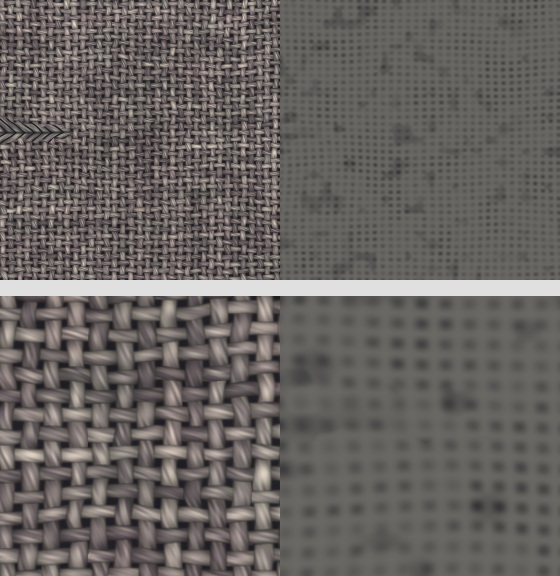
Top: the whole. Bottom: its middle third, enlarged.
A WebGL 2 fragment shader for this texture:

```glsl
#version 300 es
precision highp float;
// Two square panels side by side: a coarse plain weave of worn grey yarn with
// a short mended seam, and a soft blurred relief of the same weave's holes.
// Each crossing picks its upper yarn by parity; noise bends and tints yarns.

uniform vec2 u_resolution;
out vec4 outColor;

#define THREADS vec2(35.0, 41.0)     // yarns across and down one panel
#define YARN_HALF vec2(0.37, 0.35)   // half widths of warp and weft, in cells
#define WOBBLE 0.27                  // sideways wander, in cells
#define SEAM_Y 0.53
#define SEAM_LENGTH 0.27
#define GAP_COLOR vec3(0.11, 0.11, 0.13)
#define YARN_DARK vec3(0.36, 0.335, 0.345)
#define YARN_LIGHT vec3(0.77, 0.745, 0.685)
#define RELIEF_BASE vec3(0.412, 0.408, 0.39)
#define RELIEF_HOLE vec3(0.2, 0.2, 0.21)

const float PI = 3.14159;

float hash(vec2 p) {
    vec3 q = fract(vec3(p.xyx) * 0.1031);
    q += dot(q, q.yzx + 33.33);
    return fract((q.x + q.y) * q.z);
}

float noise(vec2 p) {
    vec2 i = floor(p), f = fract(p);
    f = f * f * (3.0 - 2.0 * f);
    return mix(mix(hash(i), hash(i + vec2(1, 0)), f.x),
               mix(hash(i + vec2(0, 1)), hash(i + vec2(1, 1)), f.x), f.y);
}

// Drift of the whole cloth, returned in weave cells.
vec2 weaveSpace(vec2 p) {
    vec2 drift = vec2(noise(p * 5.0 + 3.0), noise(p * 5.0 + 41.0)) - 0.5;
    return (p + 0.014 * drift) * THREADS;
}

// Seam strength: tapers to the right, with a ragged border.
float seamMask(vec2 p) {
    float ragged = 0.03 * (noise(p * 40.0) - 0.5);
    float halfHeight = 0.04 * (1.0 - 0.5 * p.x / SEAM_LENGTH) + ragged;
    float inside = 1.0 - smoothstep(-0.006, 0.006, abs(p.y - SEAM_Y) - halfHeight);
    return inside * (1.0 - smoothstep(SEAM_LENGTH - 0.05, SEAM_LENGTH, p.x));
}

vec3 yarnColor(float tone) {
    return mix(YARN_DARK, YARN_LIGHT, clamp(tone, 0.0, 1.0));
}

// One yarn of twisted fibres: rgb is its shaded colour, a its coverage.
vec4 yarn(float across, float along, float id, float height, float width, float pixel) {
    across += WOBBLE * (noise(vec2(id * 7.3, along * 0.8)) - 0.5);
    float halfWidth = width + 0.12 * (noise(vec2(id * 3.7 + 90.0, along * 0.9)) - 0.5);
    float r = across / halfWidth;
    float streak = noise(vec2(id * 5.1 + 20.0, along * 0.45));
    float fibre = noise(vec2(across * 7.0 + along * 2.2 + id * 11.0, along * 1.3));
    float tone = 0.3 * hash(vec2(id, 17.0)) + 0.5 * streak + 0.7 * fibre - 0.35;
    float shade = (1.0 - 0.5 * min(r * r, 1.0)) * (0.62 + 0.4 * height);
    float soft = max(0.08, 0.6 * pixel);
    float cover = 1.0 - smoothstep(-soft, soft, abs(across) - halfWidth);
    return vec4(yarnColor(tone) * shade, cover);
}

vec3 weave(vec2 p, vec2 pixel) {
    vec2 g = weaveSpace(p), id = floor(g), f = g - id - 0.5;
    float warpHeight = 0.5 + 0.5 * cos(PI * (g.y - 0.5 + id.x));
    float weftHeight = 0.5 - 0.5 * cos(PI * (g.x - 0.5 + id.y));
    vec4 warp = yarn(f.x, g.y, id.x, warpHeight, YARN_HALF.x, pixel.x);
    vec4 weft = yarn(f.y, g.x, id.y + 100.0, weftHeight, YARN_HALF.y, pixel.y);
    vec3 warpTop = mix(mix(GAP_COLOR, weft.rgb, weft.a), warp.rgb, warp.a);
    vec3 weftTop = mix(mix(GAP_COLOR, warp.rgb, warp.a), weft.rgb, weft.a);
    vec3 color = mix(weftTop, warpTop, smoothstep(-0.25, 0.25, warpHeight - weftHeight));
    // wear runs in bands along the yarns, with a faint plum cast
    float bands = noise(p * vec2(4.0, 16.0) + 60.0) + noise(p * vec2(16.0, 4.0) + 25.0);
    color *= 0.94 + 0.14 * bands;
    return color * mix(vec3(1.0), vec3(1.03, 0.97, 1.0), noise(p * 16.0));
}

// Slanted stitches meeting in a chevron along the seam.
vec3 seam(vec2 p) {
    float side = p.y - SEAM_Y + 0.01 * (noise(p * vec2(12.0, 4.0)) - 0.5);
    float slant = p.x * 30.0 + abs(side) * 36.0 + 0.7 * noise(p * 24.0);
    float ridge = abs(fract(slant) - 0.5) * 2.0;
    float tone = 0.9 * noise(vec2(slant * 4.0, p.y * 60.0)) - 0.05;
    float spine = smoothstep(0.0, 0.008, abs(side));
    float cover = (1.0 - smoothstep(0.6, 1.0, ridge)) * mix(0.3, 1.0, spine);
    return mix(GAP_COLOR, yarnColor(tone) * (1.0 - 0.35 * ridge), cover);
}

// Blurred holes between crossings, joined by faint rows and columns.
vec3 relief(vec2 p) {
    vec2 g = weaveSpace(p);
    vec2 valley = 0.5 + 0.5 * cos(2.0 * PI * g);
    float cluster = smoothstep(0.4, 0.9, noise(p * 12.0 + 7.0));
    float depth = 0.1 + 0.28 * hash(floor(g + 0.5) + 200.0) + 0.3 * cluster;
    float hole = valley.x * valley.y * depth + 0.05 * (valley.x + valley.y);
    float blot = smoothstep(0.65, 1.0, noise(p * 24.0 + 30.0));
    float mend = seamMask(p) * smoothstep(0.4, 0.9, noise(p * 35.0));
    return mix(RELIEF_BASE, RELIEF_HOLE, clamp(hole + 0.35 * blot + 0.35 * mend, 0.0, 1.0));
}

void main() {
    vec2 p = gl_FragCoord.xy / u_resolution.y;
    float panelWidth = 0.5 * u_resolution.x / u_resolution.y;
    vec2 pixel = THREADS / u_resolution.y;
    vec3 cloth = mix(weave(p, pixel), seam(p), seamMask(p));
    vec3 soft = relief(p - vec2(panelWidth, 0.0));
    float side = clamp((p.x - panelWidth) * u_resolution.y + 0.5, 0.0, 1.0);
    outColor = vec4(mix(cloth, soft, side), 1.0);
}
```
